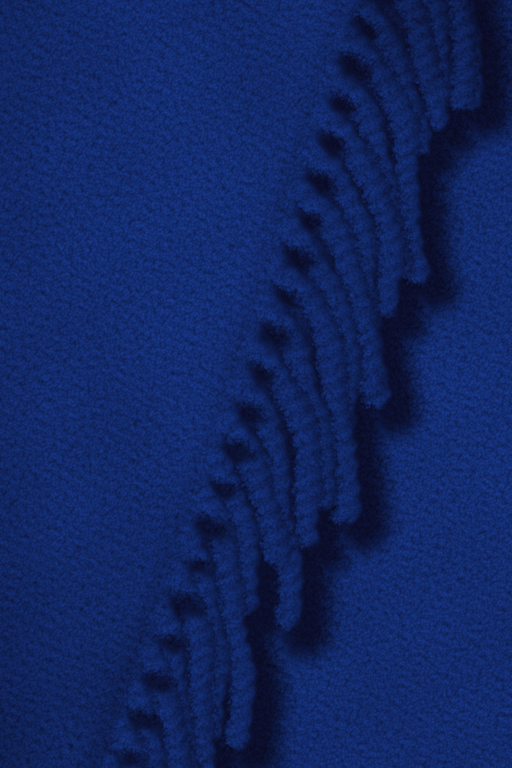
Write a Shadertoy shader that draws this texture.

```glsl
// Blue woollen shawl with a diagonal fringe of twisted cords casting soft shadows.
#define CORDS 26
#define SPACING 0.05
#define FIRST_ROOT 1.2
#define RADIUS 0.0175
#define FUZZ 0.005
#define SHADOW_SHIFT vec2(0.023, -0.022)
#define SHADOW_BLUR 0.036
#define NAP 0.30
#define GRAIN 0.48
#define DEEP_BLUE vec3(0.038, 0.034, 0.12)
#define BRIGHT_BLUE vec3(0.088, 0.205, 0.515)

vec2 hash2(vec2 p) {
    vec3 q = fract(p.xyx * vec3(0.1031, 0.1030, 0.0973));
    q += dot(q, q.yzx + 33.33);
    return fract((q.xx + q.yz) * q.zy);
}

// Distance to the nearest scattered cell centre
float cellular(vec2 p) {
    vec2 cell = floor(p), f = fract(p);
    float nearest = 2.0;
    for (int y = -1; y <= 1; y++)
        for (int x = -1; x <= 1; x++) {
            vec2 o = vec2(x, y);
            vec2 r = o + hash2(cell + o + 200.0) - f;
            nearest = min(nearest, dot(r, r));
        }
    return sqrt(nearest);
}

float bump(float x, float centre, float width) {
    float t = (x - centre) / width;
    return exp(-t * t);
}

// Slightly bowed edge of the upper cloth
float hemX(float y) {
    return 0.14 + 0.325 * y + 0.012 * sin(3.1416 * clamp(y, 0.0, 1.0));
}

float rootY(int i) { return FIRST_ROOT - SPACING * float(i); }

// One hanging cord: signed distance, position across, drop below its root
vec3 cord(vec2 p, int i) {
    float n = float(i), y0 = rootY(i);
    float len = 0.285 + 0.045 * cos(2.094 * (n - 8.0))
        - 0.10 * bump(y0, 1.05, 0.07) - 0.09 * bump(y0, 0.43, 0.05)
        + 0.08 * smoothstep(1.1, 1.2, y0);
    float spread = mix(0.026, 0.078, smoothstep(0.2, 0.7, y0)) + 0.010 * mod(n, 2.0);
    float drop = y0 - p.y;
    float d = clamp(drop, 0.0, len);
    float fall = exp(-14.0 * d);
    float x = hemX(y0) + spread * (1.0 - fall) + 0.006 * sin(d * 27.0 + n * 2.3) * (1.0 - fall);
    float slope = 14.0 * spread * fall;
    float across = (p.x - x) / sqrt(1.0 + slope * slope);
    float past = max(drop - len + RADIUS, 0.0) + max(-drop, 0.0);
    float radius = RADIUS * (1.0 + 0.10 * sin(d * 60.0 + n * 4.1));
    return vec3(length(vec2(across, past)) - radius, across / radius, drop);
}

// Felted weave: broken ribs running down to the right
float weave(vec2 p) {
    float warp = sin(p.x * 31.0 + p.y * 17.0) + sin(p.y * 43.0 - p.x * 23.0);
    float ribs = sin(dot(p, vec2(190.0, 430.0)) + 1.4 * warp);
    float broken = 0.5 + 0.5 * sin(dot(p, vec2(260.0, -110.0)) + 2.0 * warp);
    return 0.080 * ribs * broken + 0.012 * warp;
}

void mainImage(out vec4 fragColor, in vec2 fragCoord) {
    vec2 p = fragCoord / iResolution.y;
    float nap = 0.47 - cellular(p * vec2(130.0, 150.0));
    float grain = 0.47 - cellular(mat2(0.8, 0.6, -0.6, 0.8) * p * vec2(310.0, 240.0));
    float wool = NAP * nap + GRAIN * grain;

    // Ragged outline for the cords and hem
    vec2 q = p + 0.0016 * vec2(sin(p.y * 210.0 + 3.0 * sin(p.x * 90.0)), sin(p.x * 240.0 + p.y * 70.0));
    q += 0.005 * nap * vec2(1.0, 0.6) + 0.003 * grain;
    float hem = q.x - hemX(q.y);

    // Lower cloth and the fringe's shadow, gentler close to the hem
    float shadow = 0.0;
    for (int i = 0; i < CORDS; i++) {
        float d = cord(q - SHADOW_SHIFT, i).x;
        shadow = max(shadow, 1.0 - smoothstep(-0.008, SHADOW_BLUR, d));
    }
    float light = 0.73 + weave(p) + 0.07 * bump(p.y, 0.48, 0.25) - 0.22 * smoothstep(0.80, 1.05, p.y);
    light *= 1.0 - 0.84 * shadow * mix(0.55, 1.0, smoothstep(0.05, 0.12, hem));

    // Cords, each with contact shadow, round shading and twist
    float fringe = light;
    for (int i = 0; i < CORDS; i++) {
        vec3 c = cord(q, i);
        float cover = 1.0 - smoothstep(-FUZZ, FUZZ, c.x);
        float contact = 1.0 - smoothstep(-0.002, 0.011, c.x);
        float roundness = sqrt(max(1.0 - 0.85 * c.y * c.y, 0.0));
        float twist = sin(c.z * 330.0 + c.y * 2.8 + float(i));
        float shade = 0.25 + 0.43 * roundness - 0.06 * c.y + 0.065 * twist;
        shade -= 0.16 * smoothstep(0.82, 1.0, p.y);
        fringe = mix(fringe * (1.0 - 0.28 * contact), shade, cover);
    }

    // Dark openings between the knotted roots, each under a lit loop
    float hole = 0.0, loop = 0.0;
    for (int i = 0; i < CORDS; i++) {
        float size = 1.0 + 0.20 * sin(float(i) * 2.7);
        vec2 r = q - vec2(hemX(rootY(i)) + 0.013, rootY(i) - 0.038);
        r.y += 0.25 * r.x;
        float reach = length(r / vec2(0.020, 0.0135)) / size;
        hole = max(hole, 1.0 - smoothstep(0.35, 1.4, reach));
        loop = max(loop, bump(reach, 1.75, 0.4) * smoothstep(-0.004, 0.012, r.y - r.x * 0.6));
    }
    fringe = (fringe + 0.09 * loop) * (1.0 - 0.72 * hole);

    // Upper cloth with broad soft folds and a puckered hem
    float cloth = 0.71 + weave(p * vec2(1.0, 0.9) + 3.0) + 0.025 * sin(p.x * 24.0 + p.y * 3.0);
    cloth += 0.08 * bump(p.y, 0.68, 0.28) - 0.12 * smoothstep(0.35, 0.0, p.y);
    cloth -= 0.11 * smoothstep(0.10, 0.0, p.x) + 0.10 * bump(hem, -0.020, 0.014);
    cloth += 0.07 * bump(hem, -0.004, 0.012) * cos(6.2832 * (p.y - FIRST_ROOT) / SPACING);
    float value = mix(cloth, fringe, smoothstep(-0.014, 0.006, hem));

    value += wool * (0.30 + 0.80 * clamp(value, 0.0, 1.0));
    value = clamp(value, 0.0, 1.3);
    vec3 color = mix(DEEP_BLUE, BRIGHT_BLUE, value);
    color.r -= 0.03 * value * max(1.0 - value, 0.0);
    fragColor = vec4(color, 1.0);
}
```
